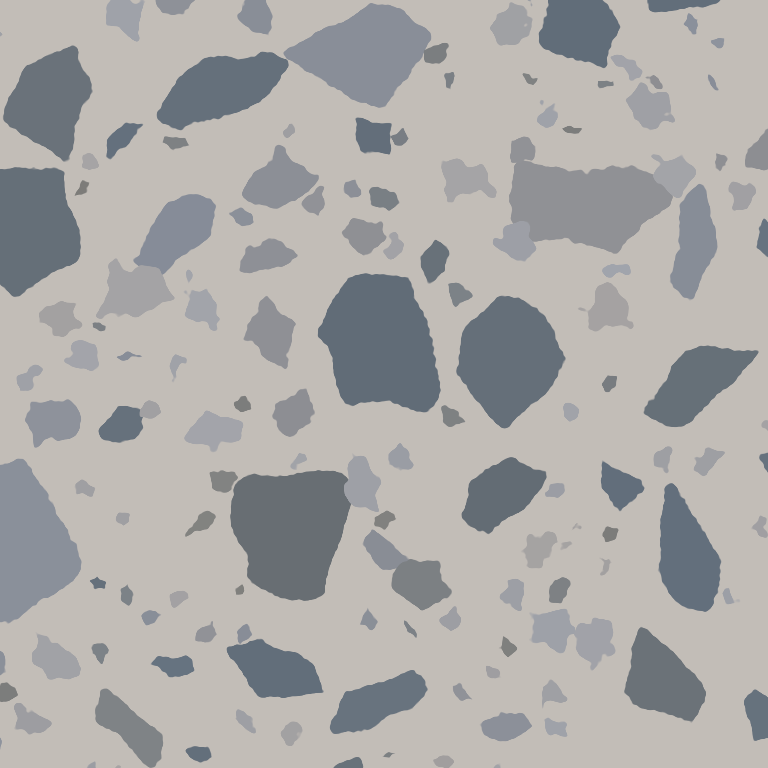
Reproduce this texture procedurally as a Shadertoy shader.

```glsl
// Terrazzo: flat slate and grey stone chips scattered in a warm pale binder.
// Three jittered grids hold large, medium and small chips; bounding circles
// thin out collisions, and each chip is a warped polygon with a rough edge.

const float TAU = 6.2831853;
const vec3 BINDER = vec3(0.762, 0.741, 0.718);
const vec3 SLATE  = vec3(0.400, 0.437, 0.472);
const vec3 STEEL  = vec3(0.548, 0.563, 0.595);
const vec3 ASH    = vec3(0.628, 0.630, 0.645);
const vec3 GREY   = vec3(0.490, 0.500, 0.505);

struct Chip { vec2 center; float radius; float rank; vec2 seed; };

vec3 hash3(vec2 p) {
    vec3 q = fract(vec3(p.xyx) * vec3(0.1031, 0.1030, 0.0973));
    q += dot(q, q.yxz + 33.33);
    return fract((q.xxy + q.yzz) * q.zyx);
}

float cornerSlope(vec2 cell, vec2 offset) {
    float angle = TAU * hash3(cell).x;
    return dot(vec2(cos(angle), sin(angle)), offset);
}

float gradientNoise(vec2 p) {
    vec2 i = floor(p), f = fract(p);
    vec2 u = f * f * f * (f * (f * 6.0 - 15.0) + 10.0), e = vec2(1, 0);
    return mix(mix(cornerSlope(i, f), cornerSlope(i + e.xy, f - e.xy), u.x),
               mix(cornerSlope(i + e.yx, f - e.yx), cornerSlope(i + 1.0, f - 1.0), u.x), u.y);
}

float smoothMax(float a, float b, float k) {
    float h = max(k - abs(a - b), 0.0) / k;
    return max(a, b) + 0.25 * h * h * k;
}

// Grid spacing, smallest radius and largest radius of each layer
vec3 layerSizes(int layer) {
    return layer == 0 ? vec3(0.200, 0.056, 0.108)
         : layer == 1 ? vec3(0.105, 0.028, 0.048)
                      : vec3(0.070, 0.010, 0.023);
}

Chip makeChip(int layer, vec2 cell) {
    vec3 sizes = layerSizes(layer);
    vec2 seed = cell + 71.0 * float(layer) + 19.0;
    vec3 h = hash3(seed);
    vec2 center = (cell + 0.5 + 0.76 * (h.xy - 0.5)) * sizes.x;
    return Chip(center, mix(sizes.y, sizes.z, h.z), hash3(seed + 301.0).x, seed);
}

Chip neighbour(int layer, vec2 p, int index) {
    vec2 offset = vec2(index % 3, index / 3) - 1.0;
    return makeChip(layer, floor(p / layerSizes(layer).x) + offset);
}

// Collision tests that keep the chips apart
bool overlaps(Chip a, Chip b) {
    return distance(a.center, b.center) < 0.80 * (a.radius + b.radius);
}

bool outranked(Chip a, int layer) {
    for (int i = 0; i < 9; i++) {
        Chip b = neighbour(layer, a.center, i);
        if (b.rank > a.rank && overlaps(a, b)) return true;
    }
    return false;
}

bool blockedByLarge(Chip a) {
    for (int i = 0; i < 9; i++) {
        Chip b = neighbour(0, a.center, i);
        if (overlaps(a, b) && !outranked(b, 0)) return true;
    }
    return false;
}

bool blockedByMedium(Chip a) {
    for (int i = 0; i < 9; i++) {
        Chip b = neighbour(1, a.center, i);
        if (overlaps(a, b) && !outranked(b, 1) && !blockedByLarge(b)) return true;
    }
    return false;
}

bool isKept(Chip a, int layer) {
    if (outranked(a, layer)) return false;
    if (layer > 0 && blockedByLarge(a)) return false;
    return layer < 2 || !blockedByMedium(a);
}

// Distance to a stretched, bent polygon with a rough outline
float chipDistance(vec2 p, Chip c, float roughness) {
    vec3 h = hash3(c.seed + 511.0);
    float angle = TAU * h.x, stretch = mix(1.05, 2.7, h.y * h.y);
    vec2 q = mat2(cos(angle), sin(angle), -sin(angle), cos(angle)) * (p - c.center);
    vec2 bend = q * 1.1 / c.radius + c.seed * 7.3;
    q += 0.24 * c.radius * vec2(gradientNoise(bend), gradientNoise(bend + 37.0));
    float d = length(q) - 1.08 * c.radius;
    int sides = 4 + int(3.0 * h.z);
    for (int i = 0; i < sides; i++) {
        vec3 side = hash3(c.seed + 13.0 * float(i) + 700.0);
        float turn = TAU * (float(i) + 0.6 * side.x) / float(sides);
        vec2 normal = normalize(vec2(cos(turn), stretch * sin(turn)));
        float reach = c.radius * mix(0.58, 0.98, side.y) * length(normal * vec2(1.0, 1.0 / stretch));
        d = smoothMax(d, dot(q, normal) - reach, 0.10 * c.radius);
    }
    return d + roughness * gradientNoise(p * 50.0 + c.seed) + 0.0022 * gradientNoise(p * 125.0);
}

// Large chips are mostly slate, small ones mostly ash and grey
vec3 chipColor(int layer, vec3 h) {
    vec3 limits = layer == 0 ? vec3(0.64, 0.91, 0.98)
                : layer == 1 ? vec3(0.27, 0.50, 0.82) : vec3(0.04, 0.20, 0.65);
    vec3 base = h.x < limits.x ? SLATE : h.x < limits.y ? STEEL : h.x < limits.z ? ASH : GREY;
    return base + 0.03 * (h.y - 0.5) + vec3(-0.025, 0.0, 0.035) * (h.z - 0.5);
}

void mainImage(out vec4 fragColor, in vec2 fragCoord) {
    vec2 p = fragCoord / iResolution.y;
    float edge = 0.6 / iResolution.y;
    vec3 color = BINDER;
    for (int layer = 0; layer < 3; layer++) {
        for (int i = 0; i < 9; i++) {
            Chip c = neighbour(layer, p, i);
            if (distance(p, c.center) > 1.4 * c.radius + 0.01 || !isKept(c, layer)) continue;
            vec3 tone = chipColor(layer, hash3(c.seed + 900.0));
            float roughness = mix(0.002, 0.014, smoothstep(0.52, 0.64, tone.g));
            float d = chipDistance(p, c, roughness);
            color = mix(color, tone, 1.0 - smoothstep(-edge, edge, d));
        }
    }
    fragColor = vec4(color, 1.0);
}
```
